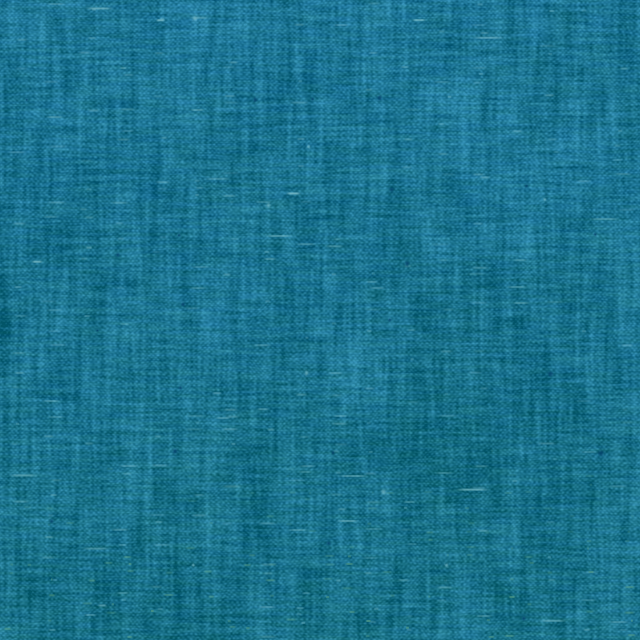
Reproduce this texture procedurally as a Shadertoy shader.

```glsl
// Teal linen: a plain weave of fine threads, crossed by uneven vertical warp
// streaks and thin horizontal weft lines built from stretched gradient noise.
// Pale slubs and dark specks are scattered on jittered grids.

const float THREADS = 264.0;      // threads across the canvas
const float TONE_SHIFT = 0.08;    // overall brightness, in tone steps
const float WARP_AMOUNT = 1.1;
const float WEFT_AMOUNT = 1.0;
const float WEAVE_AMOUNT = 0.62;
const float FIBRE_AMOUNT = 1.15;

const vec3 BASE = vec3(0.099, 0.443, 0.547);
const vec3 TONE_STEP = vec3(0.050, 0.060, 0.062);
const vec3 GREEN_CAST = vec3(0.004, 0.006, -0.040);
const vec3 SLUB_PALE = vec3(0.48, 0.74, 0.79);
const vec3 SLUB_GREEN = vec3(0.34, 0.62, 0.52);
const vec3 SPECK_DARK = vec3(0.01, 0.25, 0.42);

const float PI = 3.14159;

float hash(vec2 p) {
    vec3 q = fract(vec3(p.xyx) * 0.1031);
    q += dot(q, q.yzx + 33.33);
    return fract((q.x + q.y) * q.z);
}

vec2 gradient(vec2 cell) {
    float angle = 2.0 * PI * hash(cell);
    return vec2(cos(angle), sin(angle));
}

float gradientNoise(vec2 p) {
    vec2 i = floor(p), f = p - i;
    vec2 w = f * f * f * (f * (f * 6.0 - 15.0) + 10.0);
    vec2 e = vec2(1.0, 0.0);
    float a = dot(gradient(i), f);
    float b = dot(gradient(i + e.xy), f - e.xy);
    float c = dot(gradient(i + e.yx), f - e.yx);
    float d = dot(gradient(i + e.xx), f - e.xx);
    return 1.4 * mix(mix(a, b, w.x), mix(c, d, w.x), w.y);
}

// Fades a pattern out before it gets too fine for the pixel grid
float fineFade(float cycles) {
    return 1.0 - smoothstep(0.3, 0.5, cycles / iResolution.y);
}

// Vertical streaks, from broad bands to single threads
float warpStreaks(vec2 uv) {
    return 0.35 * gradientNoise(uv * vec2(9.0, 2.5) + 3.7)
         + 0.55 * gradientNoise(uv * vec2(34.0, 5.0) + 17.3)
         + 0.75 * gradientNoise(uv * vec2(85.0, 9.0) + 41.9)
         + 0.75 * gradientNoise(uv * vec2(180.0, 15.0) + 73.1);
}

// Horizontal lines, thinner and shorter
float weftLines(vec2 uv) {
    return 0.25 * gradientNoise(uv * vec2(4.0, 40.0) + 11.2)
         + 0.70 * gradientNoise(uv * vec2(10.0, 130.0) + 29.6)
         + 0.90 * gradientNoise(uv * vec2(20.0, 225.0) + 57.4);
}

// Alternating over and under crossings, with dark gaps between rows
float plainWeave(vec2 uv) {
    vec2 p = uv * THREADS;
    p += 0.9 * vec2(gradientNoise(uv * 37.0 + 5.1), gradientNoise(uv * 29.0 + 8.6));
    float crossing = sin(PI * p.x) * sin(PI * p.y);
    float gap = cos(2.0 * PI * p.y);
    return crossing * fineFade(0.5 * THREADS) - 0.5 * gap * fineFade(THREADS);
}

// Coverage of tapered horizontal slubs, at most one per grid cell
float slubs(vec2 uv, vec2 grid, float share, float seed) {
    vec2 p = uv * grid;
    vec2 cell = floor(p);
    vec2 id = cell + seed;
    vec2 centre = 0.35 + 0.3 * vec2(hash(id + 7.3), hash(id + 19.1));
    vec2 d = abs(p - cell - centre) / grid;
    float halfLength = mix(0.06, 0.33, hash(id + 31.7)) / grid.x;
    float halfWidth = 0.42 / THREADS;
    float edge = 0.6 / iResolution.y;
    float body = 1.0 - smoothstep(halfWidth - edge, halfWidth + edge, d.y);
    float taper = 1.0 - smoothstep(0.3 * halfLength, halfLength, d.x);
    return body * taper * step(hash(id), share) * mix(0.4, 1.0, hash(id + 43.9));
}

// Coverage of small soft knots
float specks(vec2 uv, float grid, float share, float seed) {
    vec2 p = uv * grid;
    vec2 cell = floor(p);
    vec2 id = cell + seed;
    vec2 centre = 0.25 + 0.5 * vec2(hash(id + 3.3), hash(id + 13.7));
    vec2 d = (p - cell - centre) / grid;
    float radius = mix(0.0022, 0.0055, hash(id + 23.1));
    float ragged = 1.0 + 0.6 * gradientNoise(uv * 260.0);
    float blot = exp(-dot(d, d) * ragged / (0.45 * radius * radius));
    return blot * step(hash(id), share);
}

void mainImage(out vec4 fragColor, in vec2 fragCoord) {
    vec2 uv = fragCoord / iResolution.y;

    // Tone from streaks, weave, fibres and slow unevenness
    float tone = TONE_SHIFT + WARP_AMOUNT * warpStreaks(uv) + WEFT_AMOUNT * weftLines(uv);
    tone += WEAVE_AMOUNT * plainWeave(uv);
    tone += FIBRE_AMOUNT * gradientNoise(uv * vec2(0.6, 0.95) * THREADS + 91.3);
    tone += 0.35 * gradientNoise(uv * 3.0 + 2.4) + 0.45 * (uv.y - 0.5);
    vec3 color = BASE + TONE_STEP * clamp(tone, -1.9, 2.4);

    // Greener threads, more of them low on the cloth
    float green = gradientNoise(uv * vec2(20.0, 170.0) + 63.8) + 0.3 * gradientNoise(uv * 5.0 + 37.0);
    color += GREEN_CAST * (0.8 * green + 0.6 * (0.5 - uv.y) - 0.15 * tone);

    // Slubs and specks
    float lowCloth = 1.0 - smoothstep(0.0, 0.4, uv.y);
    color = mix(color, SLUB_PALE, 0.40 * slubs(uv, vec2(18.0, 90.0), 0.16, 5.0));
    color = mix(color, SLUB_PALE, 0.85 * slubs(uv, vec2(10.0, 45.0), 0.07, 117.0));
    color = mix(color, SLUB_GREEN, 0.7 * lowCloth * slubs(uv, vec2(32.0, 80.0), 0.16, 211.0));
    color = mix(color, SLUB_PALE, 0.65 * specks(uv, 11.0, 0.07, 307.0));
    color = mix(color, SPECK_DARK, 0.75 * specks(uv, 9.0, 0.22, 401.0));

    fragColor = vec4(clamp(color, 0.0, 1.0), 1.0);
}
```
